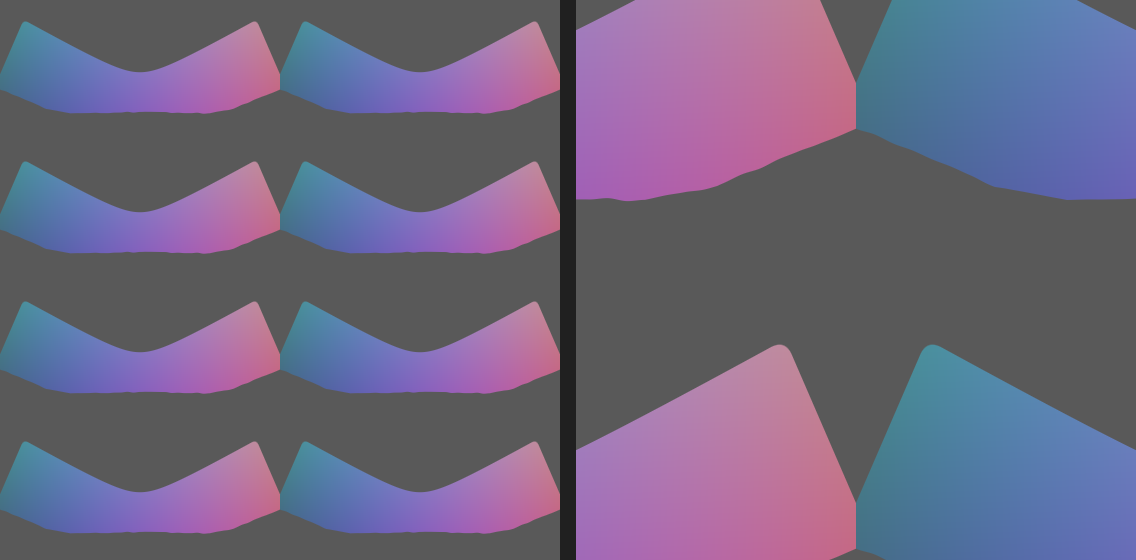
Left, the full canvas; right, a detail of the centre.
This pattern is drawn by a Shadertoy shader. Its source:

```glsl
// A 2 by 4 grid of winged bands on grey, each tinted teal-blue-violet-rose.
// Each band is a mirrored signed field: a hyperbola above, slanted sides and
// a faceted, slightly worn lower edge, filled with a smooth colour ramp.

const vec2 REPEATS = vec2(2.0, 4.0);
const vec2 CELL = vec2(2.0, 1.0);
const vec3 BACKGROUND = vec3(0.35);

float hash(float n) {
    n = fract(n * 0.1031);
    n *= n + 33.33;
    return fract(n * (n + n));
}

float valueNoise(float x) {
    float i = floor(x);
    return mix(hash(i), hash(i + 1.0), smoothstep(0.0, 1.0, x - i));
}

float smoothMax(float a, float b, float radius) {
    float h = max(radius - abs(a - b), 0.0) / radius;
    return max(a, b) + 0.25 * radius * h * h;
}

// Signed height above a line through anchor, scaled to true distance
float aboveLine(vec2 p, vec2 anchor, float slope) {
    return (p.y - anchor.y - slope * (p.x - anchor.x)) * inversesqrt(1.0 + slope * slope);
}

// Hyperbolic valley, rounded at the centre
float aboveValley(vec2 p, float base, float slope, float bend) {
    float reach = sqrt(p.x * p.x + bend * bend);
    float localSlope = slope * p.x / reach;
    return (p.y - base - slope * (reach - bend)) * inversesqrt(1.0 + localSlope * localSlope);
}

// Negative inside; p.x is centred on the cell, p.y rises from its bottom
float bandDistance(vec2 p, float wear) {
    vec2 q = vec2(abs(p.x), p.y);

    // Upper valley and outer sides meet in rounded tips
    float top = aboveValley(q, 0.484, 0.56, 0.182);
    float side = aboveLine(q, vec2(1.0, 0.469), -2.31);
    float upper = smoothMax(top, side, 0.04);

    // Lower edge: three facets with slight raggedness
    q.y += wear * (valueNoise(p.x * 22.0 + 40.0) - 0.5);
    float lower = aboveLine(q, vec2(0.0, 0.2), -0.021);
    lower = min(lower, aboveLine(q, vec2(0.5, 0.19), 0.2));
    lower = min(lower, aboveLine(q, vec2(0.677, 0.227), 0.42));
    return max(upper, -lower);
}

// Red climbs across, green climbs upward, blue peaks at the centre
vec3 bandColour(vec2 p) {
    float x = p.x;
    float lift = p.y - 0.48;
    float red = 0.52 + 0.33 * x - 0.08 * x * x * x;
    float green = 0.455 - 0.012 * x + 0.27 * lift;
    float blue = 0.755 - 0.23 * x * x + 0.06 * lift;
    return vec3(red, green, blue);
}

void mainImage(out vec4 fragColor, in vec2 fragCoord) {
    vec2 grid = fragCoord / iResolution.xy * REPEATS;
    vec2 p = (fract(grid) - vec2(0.5, 0.0)) * CELL;
    float pixel = REPEATS.y * CELL.y / iResolution.y;

    float coverage = clamp(0.5 - bandDistance(p, 0.007) / pixel, 0.0, 1.0);
    fragColor = vec4(mix(BACKGROUND, bandColour(p), coverage), 1.0);
}
```
